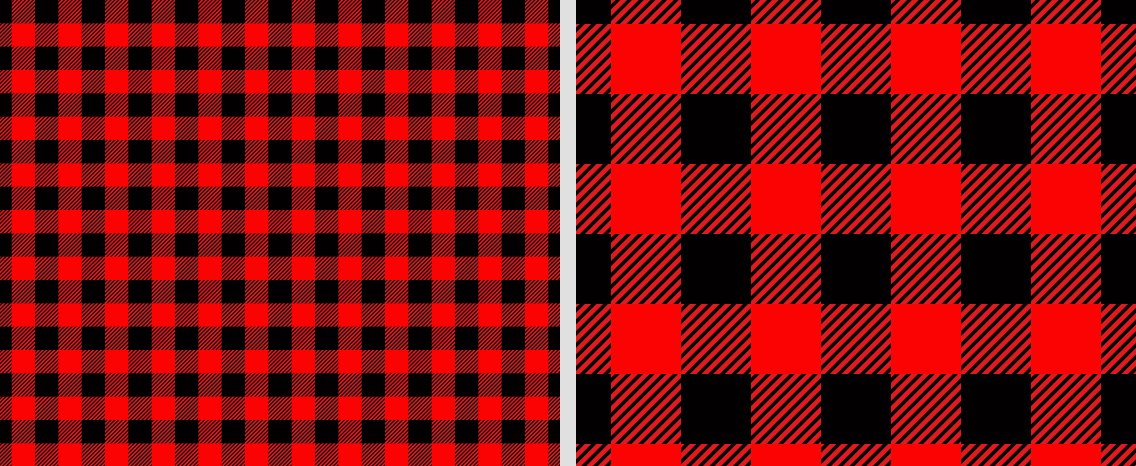
Left: the whole. Right: its middle third, enlarged.
Reproduce this pattern procedurally as a Shadertoy shader.

```glsl
// Buffalo check: red and black bands cross at right angles, and the cells
// where the two colours meet are filled with a fine diagonal twill.
// Bands and twill are box-filtered square waves, so every edge is smooth.

#define REPEATS_ACROSS 12.0
#define REPEATS_DOWN 10.0
#define COLUMN_START 0.25
#define BAND_WIDTH 0.5
#define TWILL_PER_REPEAT 12.0
#define TWILL_WIDTH 0.57
#define TWILL_PHASE 0.25
#define BLACK vec3(0.01, 0.0, 0.005)
#define RED vec3(0.985, 0.01, 0.012)
#define TWILL_RED vec3(0.88, 0.10, 0.12)

// Integral from 0 to x of a unit-period wave that is 1 over [0, width)
float waveIntegral(float x, float width) {
    return floor(x) * width + min(fract(x), width);
}

// Share of the footprint around x that the wave covers
float coverage(float x, float width, float footprint) {
    float halfSpan = 0.5 * footprint;
    return (waveIntegral(x + halfSpan, width) - waveIntegral(x - halfSpan, width)) / footprint;
}

void mainImage(out vec4 fragColor, in vec2 fragCoord) {
    // Square repeats, measured across the width and hung from the top edge
    float pixel = REPEATS_ACROSS / iResolution.x;
    vec2 p = vec2(fragCoord.x, fragCoord.y - iResolution.y) * pixel;
    p.y += REPEATS_DOWN;

    // Red bands in each direction
    float column = coverage(p.x - COLUMN_START, BAND_WIDTH, pixel);
    float row = coverage(p.y, BAND_WIDTH, pixel);

    // Twill lines rising to the right, continuous over the whole cloth
    float diagonal = (p.x - p.y) * TWILL_PER_REPEAT + TWILL_PHASE;
    float twill = coverage(diagonal, TWILL_WIDTH, 1.3 * pixel * TWILL_PER_REPEAT);
    vec3 twillColor = mix(BLACK, TWILL_RED, twill);

    // Red where both bands cross, black where neither runs, twill elsewhere
    float both = column * row;
    float neither = (1.0 - column) * (1.0 - row);
    vec3 color = RED * both + BLACK * neither + twillColor * (1.0 - both - neither);

    fragColor = vec4(color, 1.0);
}
```
